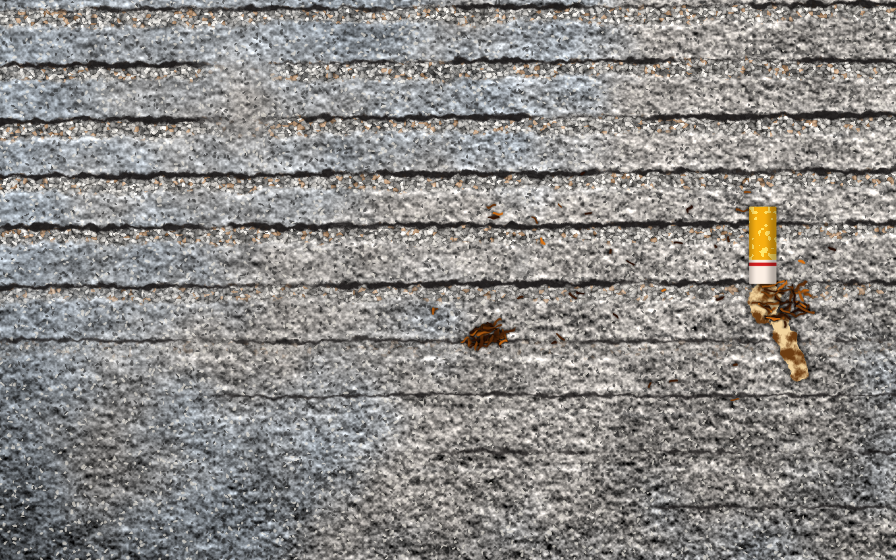
Give the GLSL for this texture, as a WebGL 2 fragment shader.

```glsl
#version 300 es
precision highp float;
// Weathered grooved paving with gritty channels, a broken cigarette end and loose tobacco.
uniform vec2 u_resolution;
out vec4 fragColor;

float hash(vec2 p) { return fract(sin(dot(p, vec2(127.1, 311.7))) * 43758.5453); }

float noise(vec2 p) {
  vec2 i = floor(p), f = fract(p);
  f = f * f * (3.0 - 2.0 * f);
  return mix(mix(hash(i), hash(i + vec2(1, 0)), f.x),
             mix(hash(i + vec2(0, 1)), hash(i + vec2(1, 1)), f.x), f.y);
}

float fbm(vec2 p) {
  float sum = 0.0, amp = 0.5;
  for (int i = 0; i < 4; i++) {
    sum += amp * noise(p);
    p = mat2(1.6, 1.2, -1.2, 1.6) * p + 17.7;
    amp *= 0.5;
  }
  return sum / 0.9375;
}

// Nearest jittered pebble: x = distance to its centre, y = its random id
vec2 pebble(vec2 p) {
  p += 0.9 * vec2(noise(p * 0.9), noise(p * 0.9 + 51.0));
  vec2 cell = floor(p), best = vec2(9.0, 0.0);
  for (int j = -1; j <= 1; j++)
    for (int i = -1; i <= 1; i++) {
      vec2 c = cell + vec2(i, j);
      float d = length(c + vec2(hash(c), hash(c + 31.7)) - p);
      if (d < best.x) best = vec2(d, hash(c + 73.3));
    }
  return best;
}

float segment(vec2 p, vec2 a, vec2 b) {
  vec2 ab = b - a;
  return length(p - a - ab * clamp(dot(p - a, ab) / dot(ab, ab), 0.0, 1.0));
}

float box(vec2 p, vec2 halfSize) {
  vec2 q = abs(p) - halfSize;
  return length(max(q, 0.0)) + min(max(q.x, q.y), 0.0);
}

float cover(float d) { float px = 0.75 / u_resolution.y; return smoothstep(px, -px, d); }

// Short tobacco strands scattered over an ellipse, each with a soft shadow
vec3 strands(vec3 col, vec2 p, vec2 centre, vec2 spread, float size, int count, float seed) {
  vec2 bent = p + 0.006 * (vec2(noise(p * 110.0), noise(p * 110.0 + 33.0)) - 0.5);
  for (int i = 0; i < count; i++) {
    vec2 id = vec2(float(i), seed);
    float turn = 6.2832 * hash(id), shade = hash(id + 5.1);
    vec2 c = centre + spread * sqrt(hash(id + 9.4)) * vec2(cos(turn), sin(turn));
    float lean = 3.1416 * hash(id + 2.7);
    vec2 arm = size * (0.25 + 0.75 * hash(id + 3.8)) * vec2(cos(lean), 0.6 * sin(lean));
    float d = segment(bent, c - arm, c + arm) - 0.0019;
    col *= 1.0 - 0.3 * smoothstep(0.005, 0.0, d);
    vec3 leaf = mix(vec3(0.14, 0.05, 0.02), vec3(0.88, 0.47, 0.09), shade * shade);
    col = mix(col, leaf, cover(d));
  }
  return col;
}

void main() {
  vec2 p = gl_FragCoord.xy / u_resolution.y;

  // Stone slab: broad tone, bumps lit from above, fine grain
  float rough = smoothstep(0.2, 1.3, p.x + 0.5 * (0.6 - p.y));
  float tone = 0.47 + 0.12 * smoothstep(0.0, 0.75, p.y) + 0.22 * (fbm(p * vec2(6, 9)) - 0.5);
  tone += 0.07 * smoothstep(0.8, 0.0, length((p - vec2(0.85, 0.5)) * vec2(0.8, 1.2)));
  tone += 0.30 * (fbm(p * vec2(24, 34) + 3.0) - 0.5);
  float relief = fbm(p * vec2(70, 95)) - fbm(p * vec2(70, 95) + vec2(0.1, 0.5));
  tone += relief * mix(0.6, 0.85, rough);
  tone += (noise(p * 150.0) + noise(p * 290.0 + 9.0) - 1.0) * mix(0.24, 0.34, rough);
  tone -= 0.10 * smoothstep(0.6, 0.0, p.x) * smoothstep(0.45, 0.0, p.y);
  vec3 col = tone * mix(vec3(0.95, 1.0, 1.05), vec3(1.03, 1.0, 0.97), smoothstep(0.3, 0.9, fbm(p * 5.0 + 4.0) + 0.3 * rough));

  // Loose specks and pits on the slab
  vec2 speck = pebble(p * 150.0);
  float spot = smoothstep(0.6, 0.2, speck.x);
  col = mix(col, vec3(0.90, 0.88, 0.84), 0.7 * spot * step(0.87, speck.y));
  col = mix(col, vec3(0.16), 0.65 * spot * step(speck.y, 0.11));

  // Gravel colours for the channels
  vec2 grit = pebble(p * vec2(150, 170) + 40.0);
  vec3 gravel = vec3(0.30 + 0.62 * hash(vec2(grit.y, 3.0))) * vec3(1.02, 1.0, 0.97);
  gravel = mix(gravel, vec3(0.74, 0.54, 0.36), 0.7 * step(0.87, grit.y));
  gravel *= mix(1.1, 0.5, smoothstep(0.25, 0.9, grit.x));
  gravel += 0.35 * (noise(p * 240.0) - 0.5);

  // Horizontal channels, fading out towards the bottom
  float filled = smoothstep(0.10, 0.04, length((p - vec2(0.43, 0.84)) * vec2(1.0, 0.7)));
  for (int i = 0; i < 10; i++) {
    float k = float(i);
    float start = (k - 6.0) * 0.4 - 0.1;
    float present = k < 6.0 ? 1.0 : 0.85 * smoothstep(start - 0.1, start + 0.1, p.x);
    present *= 1.0 - 0.85 * filled;
    float wave = 0.009 * (fbm(vec2(p.x * 9.0, k * 7.3)) - 0.5) + 0.008 * (fbm(vec2(p.x * 45.0, k * 3.1)) - 0.5);
    // Upper channels rise slightly to the right
    float rise = k < 6.0 ? 0.006 * (p.x - 0.7) + 0.006 * step(3.5, k) * step(k, 4.5) : 0.0;
    float d = p.y - (0.988 - 0.0992 * k) - wave - rise;
    // Crumbled edges: height-dependent offsets break up the outline
    float crumb = 0.014 * (fbm(p * 80.0 + k * 5.0) - 0.5);
    float depth = 0.029 + 0.022 * (fbm(vec2(p.x * 14.0, k * 5.0 + 2.0)) - 0.5);
    float low = d + depth + crumb;
    float band = smoothstep(-0.005, 0.004, low) * smoothstep(0.005, -0.002, d + crumb);
    col = mix(col, gravel, 0.85 * band * present * clamp((6.6 - k) / 2.0, 0.0, 1.0));
    // Pale worn lips, then the ragged shadow under the slab edge
    float lip = smoothstep(0.009, 0.0, abs(low + 0.004)) + 0.6 * smoothstep(0.007, 0.0, abs(d - 0.010));
    col += 0.22 * lip * present * noise(vec2(p.x * 30.0, k + 8.0));
    float broken = smoothstep(0.25, 0.65, noise(vec2(p.x * 8.0, k * 4.0)) + 0.4 * noise(vec2(p.x * 40.0, k)));
    float thick = (k < 6.0 ? 0.0050 : 0.0030) * (0.2 + 0.8 * broken) * (0.4 + noise(vec2(p.x * 60.0, k * 9.0)));
    float shadow = smoothstep(thick + 0.0027, thick - 0.0025, abs(d + 0.001 + 0.8 * crumb));
    col = mix(col, vec3(0.10, 0.09, 0.09), 0.92 * shadow * present * mix(k < 6.0 ? 0.65 : 0.2, 1.0, broken));
  }

  // Scattered flecks and the small tobacco pile
  col = strands(col, p, vec2(1.14, 0.48), vec2(0.38, 0.22), 0.009, 34, 4.0);
  col = strands(col, p, vec2(0.865, 0.402), vec2(0.040, 0.024), 0.021, 44, 11.0);

  // Crumpled paper and its torn tail
  float crease = fbm(p * 60.0);
  float torn = min(length((p - vec2(1.367, 0.462)) * vec2(1.0, 0.85)) - 0.030,
                   segment(p, vec2(1.392, 0.425), vec2(1.427, 0.336)) - 0.016) + 0.020 * (crease - 0.5);
  col *= 1.0 - 0.45 * smoothstep(0.012, 0.0, torn);
  vec3 paper = mix(vec3(0.42, 0.24, 0.08), vec3(0.95, 0.83, 0.62), smoothstep(0.30, 0.58, crease));
  col = mix(col, paper, cover(torn));
  col = strands(col, p, vec2(1.402, 0.460), vec2(0.046, 0.040), 0.019, 44, 23.0);

  // Upright stub: white paper, red ring, speckled yellow filter
  vec2 q = p - vec2(1.362, 0.562);
  float stub = box(q, vec2(0.0225, 0.067)) - 0.002;
  col *= 1.0 - 0.35 * smoothstep(0.010, 0.0, stub);
  vec3 wrap = mix(vec3(0.95, 0.90, 0.86), vec3(0.80, 0.12, 0.12), cover(abs(q.y + 0.034) - 0.003));
  vec3 filterTip = mix(vec3(0.93, 0.66, 0.07), vec3(1.0, 0.87, 0.40), step(0.72, noise(q * 170.0)));
  wrap = mix(wrap, filterTip, cover(-0.026 - q.y));
  wrap *= 1.04 - 0.3 * smoothstep(0.006, 0.025, abs(q.x + 0.004));
  col = mix(col, wrap, cover(stub));

  fragColor = vec4(clamp(col, 0.0, 1.0), 1.0);
}
```
